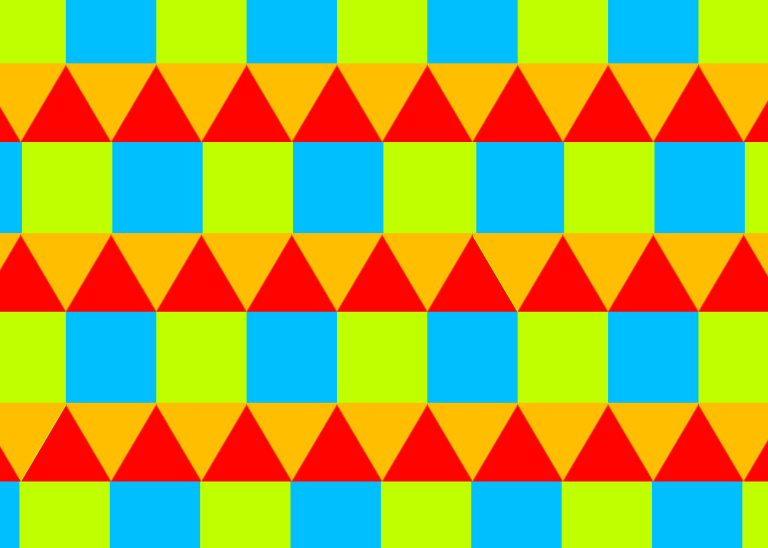
Give the GLSL for this pattern, as a Shadertoy shader.

```glsl
// Elongated triangular tiling: rows of lime and blue squares alternate with
// bands of red and amber triangles, each row shifted by half a side.
// Rows are painted from the top down; lengths are fractions of canvas height.

#define SIDE 0.1649        // width of a square and of a triangle base
#define SQUARE_H 0.1661    // height of a square row
#define PERIOD 0.3097      // height of a square row plus a triangle band
#define ORIGIN vec2(0.1202, -0.0505)  // first square's left edge, first row's top
#define APEX_GAP 0.0037    // amber gap above each red apex
#define SEAM 0.0016        // width of the seam along the sloping sides
#define DRIFT 0.0023       // sideways drift of the odd square rows
#define SLIP 0.0046        // displacement of the one loose square edge
#define ROWS 4

const vec3 LIME  = vec3(0.75, 1.0, 0.0);
const vec3 BLUE  = vec3(0.0, 0.75, 1.0);
const vec3 AMBER = vec3(1.0, 0.75, 0.0);
const vec3 RED   = vec3(1.0, 0.01, 0.0);
const vec3 RUST  = vec3(0.89, 0.37, 0.05);

// Antialiased step: 0 below zero distance, 1 above it
float cover(float dist, float px) {
    return clamp(dist / px + 0.5, 0.0, 1.0);
}

// Position in sides, measured from a square edge or triangle apex
float along(float x, float row) {
    return (x - ORIGIN.x) / SIDE + 0.5 * mod(row, 2.0);
}

vec3 squareColor(float index) {
    return mod(index, 2.0) < 0.5 ? BLUE : LIME;
}

vec3 squareRow(float x, float row, float px) {
    float u = along(x - DRIFT * sin(row * 1.5708), row);
    float edge = round(u);
    float dist = (u - edge) * SIDE;
    if (row == 1.0 && edge == 5.0) dist -= SLIP;
    float index = edge + mod(row, 2.0);
    return mix(squareColor(index - 1.0), squareColor(index), cover(dist, px));
}

vec3 triangleBand(float x, float depth, float row, float px) {
    float u = along(x, row);
    float apex = round(u);
    float offset = u - apex;

    // Signed distance to the sloping side, negative inside the red triangle
    vec2 slope = normalize(vec2(0.5 * SIDE, PERIOD - SQUARE_H - APEX_GAP));
    float dist = abs(offset) * SIDE * slope.y - (depth - APEX_GAP) * slope.x;
    vec3 color = mix(RED, AMBER, cover(dist, px));

    // Thin seam; two sides let a lime sliver through
    bool sliver = (row == 1.0 && apex == 5.0 && offset > 0.0)
               || (row == 2.0 && apex == 0.0 && offset < 0.0);
    float width = max(SEAM, px);
    float seam = min(1.0, SEAM / px) * clamp(1.0 - abs(dist) / width, 0.0, 1.0);
    return mix(color, sliver ? LIME : RUST, seam);
}

void mainImage(out vec4 fragColor, in vec2 fragCoord) {
    float px = 1.0 / iResolution.y;
    vec2 p = fragCoord * px;
    p.y = 1.0 - p.y;

    // Each strip covers everything below its top edge
    vec3 color = LIME;
    for (int i = 0; i < ROWS; i++) {
        float row = float(i);
        float y = p.y - ORIGIN.y - row * PERIOD;
        color = mix(color, squareRow(p.x, row, px), cover(y, px));
        float depth = y - SQUARE_H;
        color = mix(color, triangleBand(p.x, depth, row, px), cover(depth, px));
    }
    fragColor = vec4(color, 1.0);
}
```
